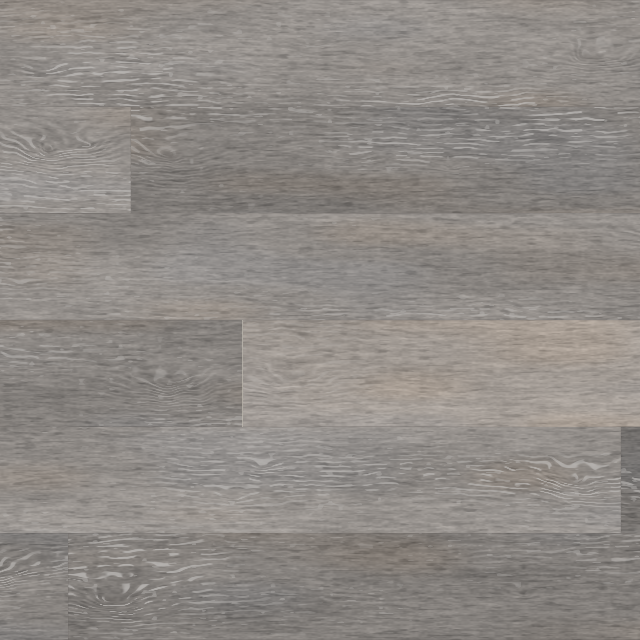
Give the GLSL for this texture, as a Shadertoy shader.

```glsl
// Grey limed oak floor: six rows of staggered planks with grain, knots and pale streaks.

const float ROWS = 6.0;
// Butt joint of each row, bottom to top; beyond 1.0 lies off the canvas.
const float JOINT_X[6] = float[6](0.107, 0.970, 0.379, 1.15, 0.204, 1.03);
// Brightness left and right of each joint, bottom to top.
const float TONES[12] = float[12](0.530, 0.515, 0.575, 0.480, 0.530, 0.620,
                                  0.562, 0.562, 0.580, 0.515, 0.567, 0.567);
const vec3 WOOD_TINT = vec3(1.0, 0.968, 0.940);
const vec3 WARM_SHIFT = vec3(0.016, 0.003, -0.010);
const vec3 COOL_SHIFT = vec3(-0.006, 0.000, 0.008);
const vec3 LIME_COLOR = vec3(0.74, 0.73, 0.72);
const vec3 KNOT_COLOR = vec3(0.38, 0.36, 0.345);
const vec3 SEAM_DARK = vec3(0.40, 0.38, 0.37);
const vec3 SEAM_LIGHT = vec3(0.76, 0.74, 0.70);
const float SEAM_HALF_WIDTH = 0.0007;
const float RINGS_PER_UNIT = 120.0;
const float TAU = 6.2831853;

float hash(vec2 p) {
    vec3 h = fract(p.xyx * 0.1031);
    h += dot(h, h.yzx + 33.33);
    return fract((h.x + h.y) * h.z);
}

float noise(vec2 p) {
    vec2 i = floor(p), f = fract(p);
    f = f * f * (3.0 - 2.0 * f);
    return mix(mix(hash(i), hash(i + vec2(1, 0)), f.x),
               mix(hash(i + vec2(0, 1)), hash(i + vec2(1, 1)), f.x), f.y);
}

float fbm(vec2 p) {
    float sum = 0.0, amp = 0.53;
    for (int i = 0; i < 4; i++) {
        sum += amp * noise(p);
        p = p * 2.03 + 17.1;
        amp *= 0.5;
    }
    return sum;
}

float lineMask(float dist, float pixel) {
    return clamp((SEAM_HALF_WIDTH - dist) / pixel + 0.5, 0.0, 1.0);
}

// Returns ring displacement, dark core and nearby figure of a plank's knots.
vec3 knots(vec2 p, float row, float side, float joint, float seed) {
    vec3 sum = vec3(0.0);
    for (int i = 0; i < 3; i++) {
        vec2 key = vec2(seed * 3.7 + 5.0, float(i) * 9.1 + 2.0);
        float r = hash(key);
        bool isMain = i == 0;
        // The main knot sits near the joint, the small ones anywhere.
        float x = isMain ? joint + side * (0.055 + 0.09 * r) : hash(key + 31.0);
        float y = (row + 0.5 + 0.5 * (hash(key + 13.0) - 0.5)) / ROWS;
        float size = isMain ? 1.0 : 0.3;
        float strength = size * mix(0.5, 1.0, hash(key + 47.0));
        vec2 d = (p - vec2(x, y)) * vec2(12.0, 28.0) / size;
        d += 0.4 * (vec2(noise(p * 35.0 + seed), noise(p * 35.0 + 60.0)) - 0.5);
        float d2 = dot(d, d);
        // A cone-like rise keeps ring spacing even up to the core.
        float rise = exp(-1.5 * sqrt(d2 + 0.015));
        sum += strength * vec3(0.08 * rise, exp(-d2 * 40.0), exp(-d2 * 0.6));
    }
    return sum;
}

void mainImage(out vec4 fragColor, in vec2 fragCoord) {
    vec2 p = fragCoord / iResolution.xy;
    vec2 pixel = 1.0 / iResolution.xy;

    // Plank lookup
    float row = min(floor(p.y * ROWS), ROWS - 1.0);
    float rowY = p.y * ROWS - row;
    int r = int(row);
    float joint = JOINT_X[r];
    float side = p.x < joint ? -1.0 : 1.0;
    int plank = 2 * r + (side > 0.0 ? 1 : 0);
    float seed = float(plank) + 1.0;
    float tone = TONES[plank];
    vec2 q = p + vec2(7.31, 3.17) * seed;

    // Growth rings bent by slow warps and by knots
    vec3 knot = knots(p, row, side, joint, seed);
    float bend = 0.030 * (noise(q * vec2(3.0, 8.0)) - 0.5)
               + 0.008 * (noise(q * vec2(17.0, 42.0)) - 0.5)
               + 0.003 * (noise(q * vec2(60.0, 130.0)) - 0.5) + knot.x;
    float ring = 0.5 + 0.5 * cos(TAU * RINGS_PER_UNIT * (p.y + bend));
    vec2 grain = q + vec2(0.0, 0.35 * bend);

    // Fibres, pores and worn patches
    float fibre = fbm(grain * vec2(16.0, 150.0)) - 0.5;
    float fine = noise(grain * vec2(75.0, 420.0)) - 0.5;
    float grit = noise(q * vec2(210.0, 480.0) + 55.0) - 0.5;
    float patches = fbm(q * vec2(3.0, 13.0)) - 0.5;
    float pores = smoothstep(0.66, 0.9, noise(grain * vec2(48.0, 330.0) + 90.0));
    float value = tone + 0.09 * fibre + 0.075 * fine + 0.045 * grit + 0.13 * patches
                - 0.055 * pores + (0.018 + 0.03 * knot.z) * (ring - 0.5);
    vec3 color = value * WOOD_TINT;

    // Warm and cool staining
    float stain = noise(q * vec2(4.0, 17.0) + 40.0);
    color += WARM_SHIFT * (smoothstep(0.6, 0.95, stain) + 20.0 * max(tone - 0.59, 0.0));
    color += COOL_SHIFT * smoothstep(0.4, 0.1, stain);

    // Broken pale lime along the rings, strongest at one edge and round knots
    float edgeBias = side < 0.0 ? 1.0 - rowY : rowY;
    float zone = noise(q * vec2(3.5, 13.0) + 70.0) + 0.55 * edgeBias + 0.5 * knot.z;
    float dashes = smoothstep(0.42, 0.62, noise(grain * vec2(55.0, 190.0) + 20.0));
    float lime = smoothstep(0.55, 0.95, ring) * smoothstep(0.75, 1.3, zone) * dashes;
    // Stray flecks of lime
    float fleck = smoothstep(0.83, 0.93, noise(grain * vec2(65.0, 260.0) + 33.0));
    lime = max(lime, 0.55 * fleck * smoothstep(0.5, 1.0, zone));
    color = mix(color, LIME_COLOR, 0.75 * lime * smoothstep(0.65, 0.56, tone));

    // Knot cores
    color = mix(color, KNOT_COLOR, 0.55 * knot.y * (0.4 + 0.6 * ring));

    // Seams: dark between rows, pale where a light plank meets a dark one
    float rowSeam = lineMask(min(rowY, 1.0 - rowY) / ROWS, pixel.y);
    float buttSeam = lineMask(abs(p.x - joint), pixel.x);
    float paleSeam = smoothstep(0.05, 0.08, TONES[2 * r + 1] - TONES[2 * r]);
    float wear = mix(0.1, 0.5, noise(vec2(p.x * 9.0, floor(p.y * ROWS + 0.5) * 5.0)));
    color = mix(color, SEAM_DARK, wear * rowSeam);
    color = mix(color, mix(SEAM_DARK, SEAM_LIGHT, paleSeam), mix(0.2, 0.8, paleSeam) * buttSeam);

    fragColor = vec4(clamp(color, 0.0, 1.0), 1.0);
}
```
